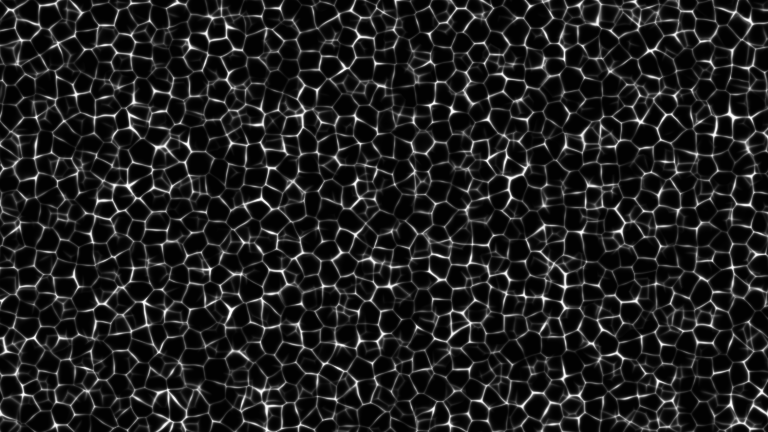
This texture is drawn by a Shadertoy shader. Its source:

```glsl
// Glowing net of irregular rounded cells on black, stacked in staggered columns.
// Jittered Voronoi borders glow softly, gradient noise varies their brightness,
// and a second, fainter net shows through in patches.

vec2 hash2(vec2 cell) {
    vec3 h = fract(cell.xyx * vec3(0.1031, 0.1030, 0.0973));
    h += dot(h, h.yzx + 33.33);
    return fract((h.xx + h.yz) * h.zy);
}

float cornerSlope(vec2 cell, vec2 offset) {
    float angle = 6.2832 * hash2(cell + 71.0).x;
    return dot(vec2(cos(angle), sin(angle)), offset);
}

float gradientNoise(vec2 p) {
    vec2 cell = floor(p), f = fract(p);
    vec2 u = f * f * f * (f * (f * 6.0 - 15.0) + 10.0);
    vec2 e = vec2(1.0, 0.0);
    float low = mix(cornerSlope(cell, f), cornerSlope(cell + e, f - e), u.x);
    float high = mix(cornerSlope(cell + e.yx, f - e.yx), cornerSlope(cell + 1.0, f - 1.0), u.x);
    return mix(low, high, u.y);
}

// Jittered cell centre; every second column is shifted by half a cell
vec2 cellCentre(vec2 cell, vec2 density, float seed) {
    vec2 jitter = (hash2(cell + seed) - 0.5) * vec2(0.58, 0.78);
    float stagger = 0.5 * mod(cell.x, 2.0);
    return (cell + 0.5 + jitter + vec2(0.0, stagger)) / density;
}

// Summed glow of all borders around the nearest cell, so junctions shine brighter
float cellNet(vec2 p, vec2 density, float seed, float width) {
    vec2 base = floor(p * density), home = base, centre = p;
    float nearest = 1e5;
    for (int j = -2; j <= 2; j++)
    for (int i = -2; i <= 2; i++) {
        vec2 cell = base + vec2(i, j);
        vec2 c = cellCentre(cell, density, seed);
        float d = dot(c - p, c - p);
        if (d < nearest) { nearest = d; home = cell; centre = c; }
    }
    float glow = 0.0;
    for (int j = -2; j <= 2; j++)
    for (int i = -2; i <= 2; i++) {
        if (i == 0 && j == 0) continue;
        vec2 c = cellCentre(home + vec2(i, j), density, seed);
        float border = dot(0.5 * (c + centre) - p, normalize(c - centre)) / width;
        glow += pow(1.0 + border * border, -1.5);
    }
    return glow;
}

void mainImage(out vec4 fragColor, in vec2 fragCoord) {
    vec2 p = fragCoord / iResolution.y;
    float width = max(0.0026, 0.7 / iResolution.y);

    // Bend the borders slightly
    vec2 bent = p + 0.005 * vec2(gradientNoise(p * 28.0), gradientNoise(p * 28.0 + 40.0));

    // Main net, with brightness drifting along the strands
    float drift = gradientNoise(p * 31.0 + 9.0) + 0.4 * gradientNoise(p * 9.0 + 23.0);
    float light = 0.36 * exp(2.5 * drift) * cellNet(bent, vec2(23.0, 21.5), 0.0, width);

    // Faint patches of a finer net behind it
    float patches = smoothstep(-0.1, 0.5, gradientNoise(p * 17.0 + 60.0));
    light += 0.28 * patches * cellNet(bent, vec2(26.0, 25.0), 137.0, width * 1.3);

    // Deepen the cell interiors and soften the highlights
    light = max(light - 0.012, 0.0);
    light = light / pow(1.0 + pow(light, 4.0), 0.25);
    fragColor = vec4(vec3(0.008 + 0.98 * light), 1.0);
}
```
